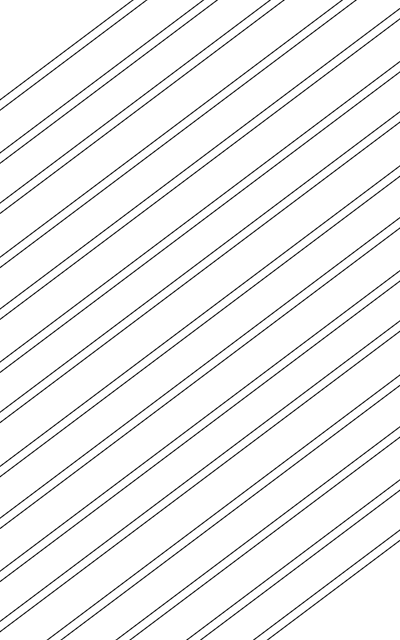
Reproduce this pattern procedurally as a Shadertoy shader.

```glsl
// Fifteen pairs of thin dark diagonal lines, slightly unevenly spaced, on white.

// Antialiased coverage of a line whose centre lies at signed distance d.
float lineCoverage(float d, float halfWidth, float pixel) {
    return clamp((halfWidth - abs(d)) / pixel + 0.5, 0.0, 1.0);
}

void mainImage(out vec4 fragColor, in vec2 fragCoord) {
    // Lengths are fractions of the canvas height, measured from the upper left.
    float pixel = 1.0 / iResolution.y;
    vec2 p = vec2(fragCoord.x, iResolution.y - fragCoord.y) * pixel;

    // Where the slanted line through p meets the left edge.
    const float slope = 0.7515;
    float intercept = p.y + slope * p.x;
    float toPerpendicular = inversesqrt(1.0 + slope * slope);

    // Spacing wobble that recurs every four pairs.
    vec4 wobble = vec4(0.0, 0.0012, -0.0021, 0.0008);

    float ink = 0.0;
    for (int pair = 0; pair < 15; pair++) {
        float upper = 0.1561 + 0.0817 * float(pair) + wobble[pair % 4];
        for (int side = 0; side < 2; side++) {
            float d = (intercept - upper - 0.0162 * float(side)) * toPerpendicular;
            ink = max(ink, lineCoverage(d, 0.00084, pixel));
        }
    }

    fragColor = vec4(mix(vec3(1.0), vec3(0.05), ink), 1.0);
}
```
